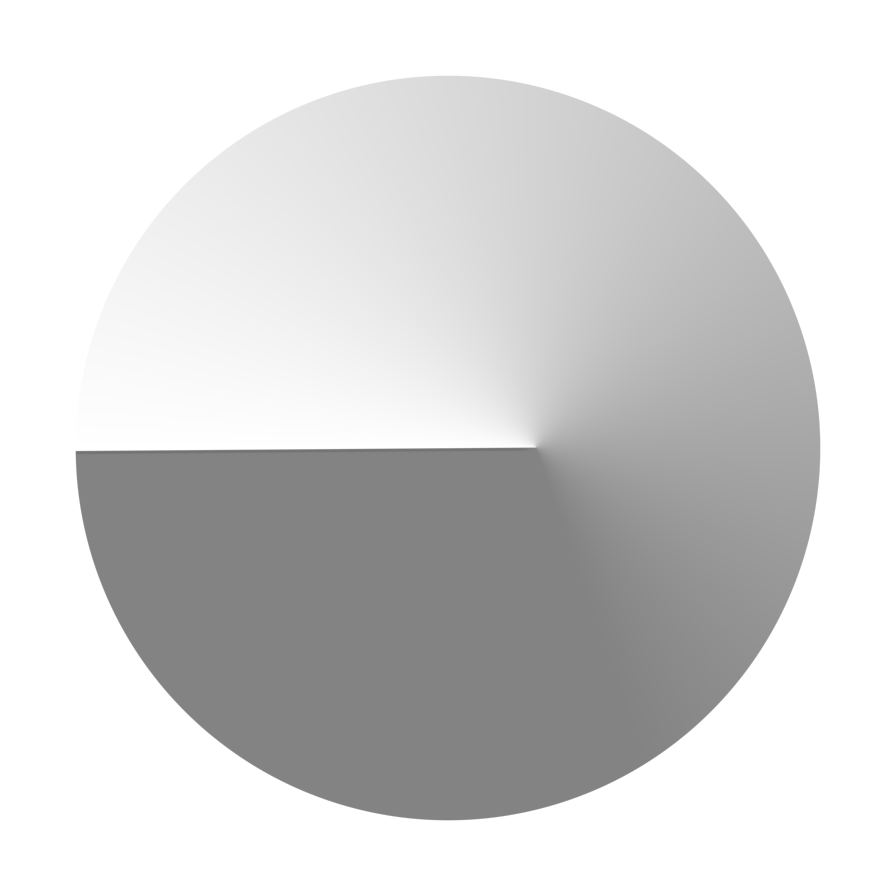
Write a Shadertoy shader that draws this background.

```glsl
// Draws a grey disc on white, shaded by an off-centre conic sweep with one sharp seam.

const float PI = 3.14159265;
const vec2 DISC_CENTER = vec2(0.5, 0.5);
const float DISC_RADIUS = 0.4155;
const vec2 APEX = vec2(0.598, 0.5005);
const float SEAM_TILT = 0.0075;
const float SWEEP_ANGLE = 4.38;
const float LIGHT = 1.0;
const float DARK = 0.515;

// Coverage of the region where the signed distance is negative.
float coverage(float dist, float softness) {
    return 1.0 - smoothstep(-softness, softness, dist);
}

vec2 rotate(vec2 p, float angle) {
    float c = cos(angle), s = sin(angle);
    return vec2(c * p.x - s * p.y, s * p.x + c * p.y);
}

// Clockwise ramp from light to dark, starting on the left axis.
float conicShade(vec2 p) {
    float swept = PI - atan(p.y, p.x);
    return mix(LIGHT, DARK, clamp(swept / SWEEP_ANGLE, 0.0, 1.0));
}

// Blends the two sides of the cut so that the seam stays smooth.
float seamedShade(vec2 p, float softness) {
    float above = conicShade(vec2(p.x, max(p.y, 1e-5)));
    float below = conicShade(vec2(p.x, min(p.y, -1e-5)));
    return mix(above, below, coverage(p.y, softness));
}

// Thin dark line just under the seam, fading out at the apex.
float seamShadow(vec2 p) {
    float offset = (p.y + 0.002) / 0.0015;
    return 0.07 * exp(-offset * offset) * smoothstep(0.0, 0.02, -p.x);
}

void mainImage(out vec4 fragColor, in vec2 fragCoord) {
    float scale = min(iResolution.x, iResolution.y);
    vec2 uv = (fragCoord - 0.5 * iResolution.xy) / scale + 0.5;
    float softness = 0.8 / scale;

    // Conic shading around the apex
    vec2 p = rotate(uv - APEX, -SEAM_TILT);
    float shade = seamedShade(p, softness) - seamShadow(p);

    // Disc over the white ground
    float disc = coverage(length(uv - DISC_CENTER) - DISC_RADIUS, softness);
    fragColor = vec4(vec3(mix(1.0, shade, disc)), 1.0);
}
```
